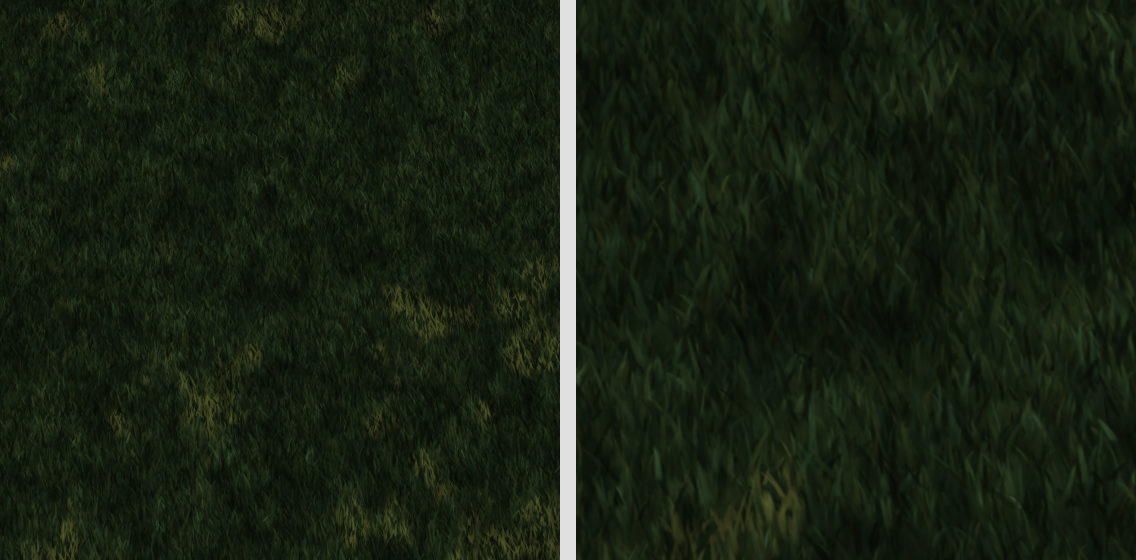
Left, the full canvas; right, a detail of the centre.
A Shadertoy shader for this texture:

```glsl
// Dark, shaded lawn of soft overlapping grass blades with a few dry, straw-coloured patches.

const int LAYERS = 18;
const vec2 CELL_SIZE = vec2(0.019, 0.042);
const vec3 DEEP_SHADE = vec3(0.025, 0.044, 0.018);
const vec3 LIT_GREEN = vec3(0.164, 0.226, 0.132);
const vec3 COOL_TINT = vec3(0.84, 1.02, 1.10);
const vec3 WARM_TINT = vec3(1.12, 1.00, 0.78);
const vec3 STRAW = vec3(0.36, 0.36, 0.16);

float hash(vec2 p) {
    vec3 q = fract(vec3(p.xyx) * 0.1031);
    q += dot(q, q.yzx + 33.33);
    return fract((q.x + q.y) * q.z);
}

float valueNoise(vec2 p) {
    vec2 cell = floor(p);
    vec2 f = fract(p);
    f = f * f * (3.0 - 2.0 * f);
    float low = mix(hash(cell), hash(cell + vec2(1.0, 0.0)), f.x);
    float high = mix(hash(cell + vec2(0.0, 1.0)), hash(cell + vec2(1.0)), f.x);
    return mix(low, high, f.y);
}

float fractalNoise(vec2 p) {
    float sum = 0.0;
    float weight = 0.5;
    for (int i = 0; i < 4; i++) {
        sum += weight * valueNoise(p);
        p = p * 2.03 + vec2(17.3, 9.1);
        weight *= 0.5;
    }
    return sum / 0.9375;
}

// Coverage of a curved, tapering blade rooted at the origin.
float bladeMask(vec2 p, float len, float lean, float bend, float width, float blur) {
    float t = p.y / len;
    float middle = lean * t + bend * t * t;
    float slope = (lean + 2.0 * bend * t) / len;
    float dist = abs(p.x - middle) / sqrt(1.0 + slope * slope);
    float halfWidth = width * (1.0 - 0.7 * t);
    float ends = smoothstep(0.0, 0.25, t) * (1.0 - smoothstep(0.75, 1.0, t));
    return ends * (1.0 - smoothstep(halfWidth - blur, halfWidth + blur, dist));
}

// Small dry areas gather towards the bottom and the right edge.
float dryness(vec2 uv) {
    float patches = fractalNoise(uv * vec2(12.0, 10.0) + vec2(3.7, 21.4));
    float low = 1.0 - smoothstep(0.0, 0.5, uv.y);
    float sides = smoothstep(0.15, 0.5, abs(uv.x - 0.5));
    float place = low * (0.08 + 0.08 * sides) + 0.05 * smoothstep(0.5, 1.0, uv.x) * (1.0 - uv.y);
    return smoothstep(0.64, 0.82, patches + place);
}

vec3 grassColor(float light, float hue) {
    return mix(DEEP_SHADE, LIT_GREEN, max(light, 0.0)) * mix(COOL_TINT, WARM_TINT, hue);
}

// Paints one scattered layer of blades over the colour below it.
vec3 paintLayer(vec3 under, vec2 p, float layer, float tuft, float dry, float blur) {
    float size = mix(0.6, 1.15, hash(vec2(layer, 5.0)));
    vec2 cellSize = CELL_SIZE * size;
    vec2 shift = vec2(hash(vec2(layer, 1.0)), hash(vec2(layer, 2.0)));
    vec2 grid = p / cellSize + shift * 40.0;
    vec2 home = floor(grid);
    for (int j = -1; j <= 0; j++) {
        for (int i = -1; i <= 1; i++) {
            vec2 cell = home + vec2(float(i), float(j));
            vec2 seed = cell + layer * vec2(37.0, 71.0);
            vec2 root = cell + vec2(hash(seed), hash(seed + 11.3));
            vec2 local = (grid - root) * cellSize;
            float len = cellSize.y * mix(0.35, 1.0, hash(seed + 23.7));
            if (local.y < 0.0 || local.y > len) continue;

            float lean = cellSize.x * (hash(seed + 31.1) - 0.56) * 1.1;
            float bend = cellSize.x * (hash(seed + 43.9) - 0.5) * 1.1;
            float width = mix(0.0014, 0.0031, hash(seed + 57.2)) * size;
            float mask = bladeMask(local, len, lean, bend, width, blur);

            // A few blades catch more light than the rest.
            float accent = smoothstep(0.95, 1.0, hash(seed + 97.6));
            float tone = pow(hash(seed + 61.5), 1.25) + 0.6 * accent;
            float light = tone * (0.65 + 0.5 * local.y / len) * tuft;
            float hue = mix(hash(seed + 73.4), 0.2, accent);
            float straw = dry * step(0.45, hash(seed + 83.8));
            float fleck = 0.3 * step(0.992, hash(seed + 89.1));
            vec3 blade = mix(grassColor(light, hue), STRAW, max(straw * 0.75, fleck));
            under = mix(under, blade, mask * 0.70);
        }
    }
    return under;
}

void mainImage(out vec4 fragColor, in vec2 fragCoord) {
    vec2 uv = fragCoord / iResolution.xy;
    float blur = max(0.0013, 0.8 / iResolution.y);

    // Blades shrink slightly with distance up the slope.
    vec2 ground = vec2(uv.x * (1.0 + 0.12 * uv.y), uv.y * (0.9 + 0.22 * uv.y));
    float dry = dryness(uv);
    float clumps = fractalNoise(ground * vec2(36.0, 27.0));
    float swells = fractalNoise(ground * 9.0 + 8.2);
    float tuft = max(1.0 + 1.25 * (clumps - 0.5) + 0.65 * (swells - 0.5), 0.3);

    // Dim undergrowth with a fine upright grain.
    float grain = fractalNoise(ground * vec2(130.0, 65.0));
    vec3 color = grassColor(0.36 * tuft + 0.6 * (grain - 0.5), clumps);

    for (int i = 0; i < LAYERS; i++) {
        color = paintLayer(color, ground, float(i) + 1.0, tuft, dry, blur);
    }

    // Shadowed hollows between the tufts and faint mottling.
    float hollow = smoothstep(0.25, 0.6, fractalNoise(ground * vec2(30.0, 24.0) + 31.7));
    float mottling = valueNoise(ground * vec2(210.0, 120.0) + 4.6);
    color *= mix(0.80, 1.08, hollow) * (0.90 + 0.20 * mottling);
    fragColor = vec4(color, 1.0);
}
```
